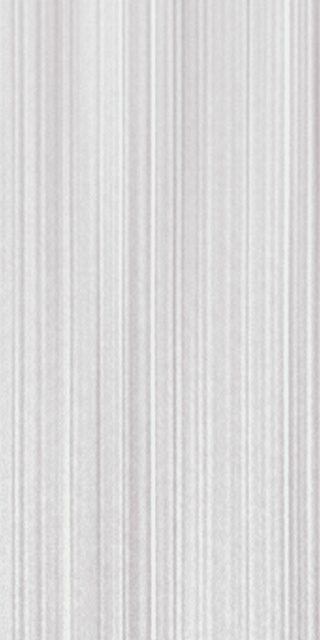
Write a Shadertoy shader that draws this texture.

```glsl
#define GROOVES 38.0        // groove cells across the width
#define GROOVE_DEPTH 0.135  // darkening of the deepest groove
#define RIDGE_LIGHT 0.105   // brightening of the highest ridge
#define BAND_AMOUNT 0.065   // broad tonal bands
#define FINE_AMOUNT 0.034   // hairline streaks
#define GRAIN_AMOUNT 0.050  // surface grain
#define BASE_TONE 0.868
#define SHADOW_COLOR vec3(0.770, 0.748, 0.760)
#define MID_COLOR vec3(0.870, 0.867, 0.869)
#define LIGHT_COLOR vec3(0.915, 0.924, 0.916)

float hash(vec2 p) {
    return fract(sin(dot(p, vec2(127.1, 311.7))) * 43758.5453);
}

float valueNoise(vec2 p) {
    vec2 cell = floor(p);
    vec2 f = fract(p);
    f = f * f * (3.0 - 2.0 * f);
    float low = mix(hash(cell), hash(cell + vec2(1.0, 0.0)), f.x);
    float high = mix(hash(cell + vec2(0.0, 1.0)), hash(cell + 1.0), f.x);
    return mix(low, high, f.y);
}

float bell(float d, float width) {
    return exp(-d * d / (2.0 * width * width));
}

// Scattered vertical grooves, each with a lit ridge on one side
float grooveRelief(vec2 p) {
    float x = p.x * GROOVES;
    float cell = floor(x);
    float relief = 0.0;
    for (int i = -2; i <= 2; i++) {
        float id = cell + float(i);
        float center = id + 0.2 + 0.6 * hash(vec2(id, 1.0));
        float width = mix(0.14, 0.26, hash(vec2(id, 2.0)));
        // Neighbouring grooves form strong and calm groups
        float group = mix(0.55, 1.1, valueNoise(vec2(id * 0.28, 9.0)));
        float depth = group * mix(0.15, 1.0, hash(vec2(id, 3.0)));
        float light = mix(0.35, 1.0, hash(vec2(id, 4.0))) * sqrt(depth);
        float side = hash(vec2(id, 5.0)) < 0.8 ? 1.0 : -1.0;
        float fade = mix(0.65, 1.15, valueNoise(vec2(id * 7.3, p.y * 1.8)));
        float d = x - center;
        relief -= fade * depth * GROOVE_DEPTH * bell(d, width);
        relief += fade * light * RIDGE_LIGHT * bell(d - side * width * 2.2, width);
    }
    return relief;
}

vec3 plasterColor(float tone) {
    vec3 dark = mix(SHADOW_COLOR, MID_COLOR, (tone - 0.76) / 0.108);
    vec3 light = mix(MID_COLOR, LIGHT_COLOR, (tone - 0.868) / 0.050);
    return mix(dark, light, step(0.868, tone));
}

void mainImage(out vec4 fragColor, in vec2 fragCoord) {
    vec2 p = fragCoord / iResolution.x;
    float height = fragCoord.y / iResolution.y;

    // Slight drift keeps the long lines from being ruler straight
    vec2 q = p;
    q.x += 0.004 * (valueNoise(vec2(p.x * 5.0, p.y * 2.0)) - 0.5);

    // Relief flattens towards the top
    float contrast = mix(1.15, 0.8, height);
    float bands = valueNoise(vec2(q.x * 10.0, q.y * 0.5 + 20.0)) - 0.5;
    float hairlines = valueNoise(vec2(q.x * 95.0, q.y * 1.5 + 40.0)) - 0.5;
    float tone = BASE_TONE + BAND_AMOUNT * bands;
    tone += contrast * (grooveRelief(q) + FINE_AMOUNT * hairlines);

    // Soft grain, more visible low down
    float grain = valueNoise(p * vec2(170.0, 130.0)) - 0.5;
    grain += 0.5 * (valueNoise(p * vec2(80.0, 55.0) + 31.0) - 0.5);
    tone += GRAIN_AMOUNT * mix(1.0, 0.45, height) * grain;

    fragColor = vec4(plasterColor(clamp(tone, 0.735, 0.935)), 1.0);
}
```
